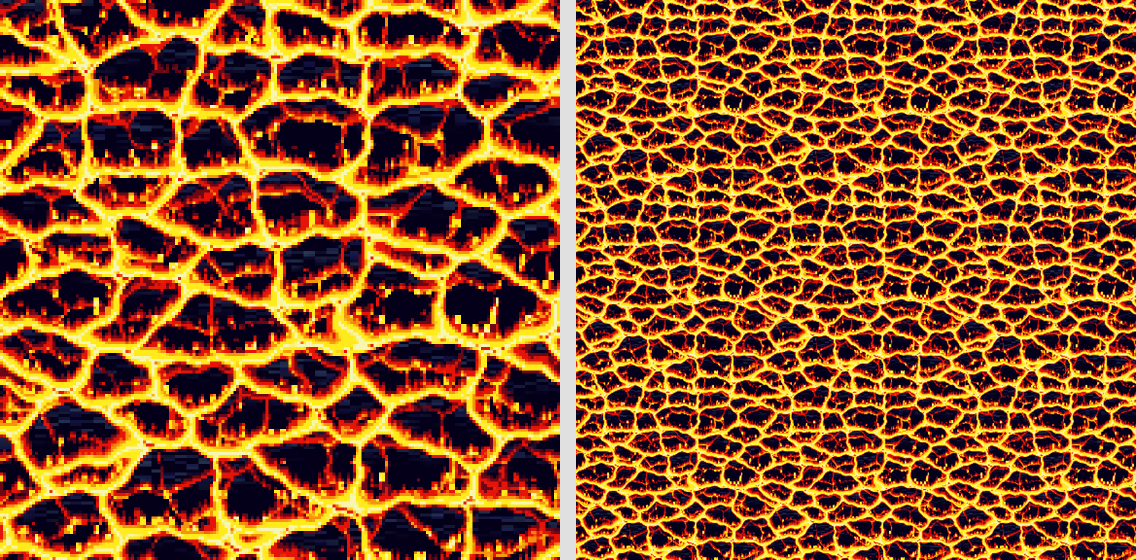
Left: one tile. Right: repeated 3 by 3.
Write a Shadertoy shader that draws this texture.

```glsl
// Pixel-art field of cooling lava: dark arched rocks between glowing veins, tiling.

const float PIXELS = 192.0;               // art pixels along one side
const vec2  ROCK_GRID = vec2(6.0, 10.0);  // large rocks per tile
const vec2  CRACK_GRID = vec2(10.0, 14.0); // smaller slabs that split the rocks
const float JITTER = 0.9;
const float SIZE_SPREAD = 0.46;           // difference between big and small rocks
const float ARCH = 0.55;                  // how far rock tops bulge upward
const float ROCK_ROUND = 0.0055;          // rounding of corners, opens pockets
const float CRACK_ROUND = 0.0025;
const float ROCK_CORE = 0.0055;           // half width of the plain vein
const float CRACK_CORE = 0.002;
const float CRACK_COOLING = 0.0078;       // cracks are cooler than veins
const float GLOW_TOP = 0.5;               // reach of the glow past the vein
const float GLOW_BOTTOM = 2.3;
const float SOFTNESS = 0.0004;
const float TAU = 6.2831853;

const vec3 NIGHT  = vec3(0.02, 0.00, 0.10);
const vec3 EMBER  = vec3(0.42, 0.03, 0.09);
const vec3 RED    = vec3(0.90, 0.08, 0.03);
const vec3 ORANGE = vec3(0.96, 0.58, 0.05);
const vec3 YELLOW = vec3(1.00, 0.92, 0.11);
const vec3 PALE   = vec3(0.97, 0.96, 0.70);
const vec3 SLATE  = vec3(0.16, 0.23, 0.34);
const vec3 NAVY   = vec3(0.07, 0.07, 0.28);

// Colour bands from the pockets through the vein out to cold rock
const vec3 BANDS[9] = vec3[9](RED, ORANGE, YELLOW, PALE, YELLOW, ORANGE, RED, EMBER, NIGHT);
const float LEVELS[8] = float[8](-0.0031, -0.0026, -0.0018, 0.0010,
                                 0.0056, 0.0072, 0.0108, 0.0136);

vec3 hash3(vec2 cell, float seed) {
    uvec3 v = uvec3(cell, seed) * 1664525u + 1013904223u;
    for (int i = 0; i < 2; i++) {
        v.x += v.y * v.z;
        v.y += v.z * v.x;
        v.z += v.x * v.y;
        v ^= v >> 16u;
    }
    return vec3(v & 0xffffu) / 65536.0;
}

// Site position in xy, size weight in z; wraps around the tile
vec3 rockSite(vec2 cell, vec2 grid, float seed) {
    vec3 h = hash3(mod(cell, grid), seed);
    return vec3(cell + 0.5 + JITTER * (h.xy - 0.5), SIZE_SPREAD * h.z);
}

// Weighted distance, bent so that each cell is shaped like an arch
float archDistance(vec2 q, float weight) {
    q.y += ARCH * q.x * q.x;
    return dot(q, q) - weight;
}

// x: rounded distance to the nearest vein, y: height above the rock centre
vec2 rocks(vec2 p, vec2 grid, float seed, float rounding, float core) {
    p *= grid;
    vec2 home = floor(p);
    vec2 bestCell = home;
    vec3 best = vec3(0.0);
    float nearest = 1e5;
    for (int j = -1; j <= 1; j++)
    for (int i = -1; i <= 1; i++) {
        vec2 cell = home + vec2(i, j);
        vec3 s = rockSite(cell, grid, seed);
        float d = archDistance(p - s.xy, s.z);
        if (d < nearest) { nearest = d; best = s; bestCell = cell; }
    }
    float sum = 1e-6;
    for (int j = -2; j <= 2; j++)
    for (int i = -2; i <= 2; i++) {
        if (i == 0 && j == 0) continue;
        vec3 s = rockSite(bestCell + vec2(i, j), grid, seed);
        vec2 slope = (s.xy - best.xy) * grid;
        float steep = max(length(slope), 1e-3);
        float d = 0.5 * (archDistance(p - s.xy, s.z) - nearest) / steep;
        float below = 1.0 - smoothstep(-0.8, 0.7, slope.y / steep);
        float reach = mix(GLOW_TOP, GLOW_BOTTOM, below * below);
        d = min(d, core) + max(d - core, 0.0) / reach;
        sum += exp(-d / rounding);
    }
    vec2 q = p - best.xy;
    return vec2(-rounding * log(sum), q.y + ARCH * q.x * q.x);
}

vec3 lavaField(vec2 uv) {
    vec2 px = mod(floor(uv * PIXELS), PIXELS);
    vec2 p = (px + 0.5) / PIXELS;

    // Gentle wobble of the outlines
    vec2 w = p + 0.004 * sin(TAU * (p.yx * vec2(7.0, 9.0) + p * vec2(4.0, 3.0)))
               + 0.0025 * sin(TAU * (p.yx * vec2(19.0, 17.0) - p * vec2(8.0, 5.0)));

    // Veins and the cooler cracks
    vec2 rock = rocks(w, ROCK_GRID, 3.0, ROCK_ROUND, ROCK_CORE);
    vec2 slab = rocks(w, CRACK_GRID, 8.0, CRACK_ROUND, CRACK_CORE);
    float fade = sin(TAU * (3.0 * p.x + 2.0 * p.y)) * sin(TAU * (5.0 * p.y - 2.0 * p.x));
    float cold = min(rock.x, slab.x + CRACK_COOLING + 0.003 * fade);

    // Vertical drips and square embers break up the glow of the lower flanks
    float drip = hash3(floor(px / vec2(1.0, 6.0)), 21.0).x;
    vec3 block = hash3(floor(px / vec2(2.0, 3.0)), 34.0);
    float flank = 1.0 - smoothstep(0.0, 0.3, rock.y);
    float crust = smoothstep(0.0066, 0.0095, cold);
    float spark = step(0.8, block.x) * flank * (1.0 - smoothstep(0.0185, 0.023, cold));
    float heat = cold + crust * (0.007 * (drip - 0.4) * (0.3 + 0.7 * flank)
                                 - (0.003 + 0.007 * block.y) * spark);

    vec3 color = BANDS[0];
    for (int i = 0; i < 8; i++)
        color = mix(color, BANDS[i + 1], smoothstep(LEVELS[i] - SOFTNESS, LEVELS[i] + SOFTNESS, heat));

    // Bluish flecks on the cold rock tops
    vec3 fleck = hash3(floor(px / vec2(4.0, 1.0)), 55.0);
    float top = smoothstep(0.0, 0.35, rock.y) * smoothstep(0.0135, 0.016, heat);
    vec3 tint = mix(NAVY, SLATE, fleck.y);
    return mix(color, tint, top * step(0.58, fleck.x) * (0.4 + 0.6 * fleck.z));
}

void mainImage(out vec4 fragColor, in vec2 fragCoord) {
    // Four samples smooth the borders of the art pixels
    vec3 color = vec3(0.0);
    for (int k = 0; k < 4; k++) {
        vec2 offset = vec2(k % 2, k / 2) * 0.5 - 0.25;
        color += lavaField((fragCoord + offset) / iResolution.xy);
    }
    fragColor = vec4(color / 4.0, 1.0);
}
```
